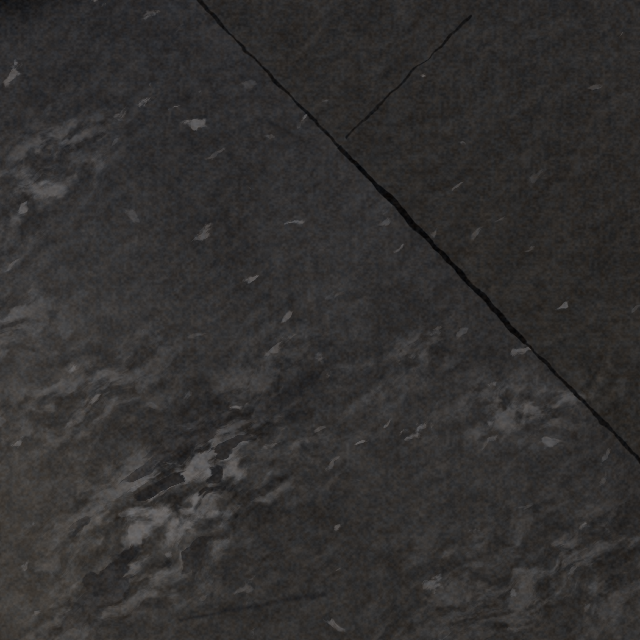
Reproduce this texture procedurally as a WebGL 1 fragment shader.

```glsl
precision highp float;
// Draws dark cleft slate slabs with thin diagonal joints, chalky scuffs and fine grain.

uniform vec2 u_resolution;

const float CLEFT_ANGLE = 0.56;
const vec3 SLATE = vec3(0.182, 0.177, 0.178);
const vec3 CHALK = vec3(0.435, 0.425, 0.425);
const vec3 PIT = vec3(0.125, 0.12, 0.122);
const vec3 JOINT = vec3(0.045, 0.043, 0.045);

float hash(vec2 p) {
  return fract(sin(dot(p, vec2(127.1, 311.7))) * 43758.5453);
}

float noise(vec2 p) {
  vec2 i = floor(p), f = fract(p);
  f = f * f * (3.0 - 2.0 * f);
  return mix(mix(hash(i), hash(i + vec2(1.0, 0.0)), f.x),
             mix(hash(i + vec2(0.0, 1.0)), hash(i + vec2(1.0, 1.0)), f.x), f.y);
}

float fbm(vec2 p) {
  float sum = 0.0, amp = 0.516;
  for (int i = 0; i < 5; i++) {
    sum += amp * noise(p);
    p = p * 2.03 + vec2(17.3, 9.1);
    amp *= 0.5;
  }
  return sum;
}

vec2 turn(vec2 p, float a) {
  float c = cos(a), s = sin(a);
  return vec2(c * p.x + s * p.y, c * p.y - s * p.x);
}

// Soft elliptical region, 1 at its centre.
float region(vec2 p, vec2 centre, vec2 radius, float angle) {
  vec2 q = turn(p - centre, angle) / radius;
  return exp(-dot(q, q));
}

float segmentDistance(vec2 p, vec2 a, vec2 b) {
  vec2 d = b - a;
  return length(p - a - d * clamp(dot(p - a, d) / dot(d, d), 0.0, 1.0));
}

// Coverage of a ragged line whose width wanders along its length.
float crack(vec2 p, vec2 a, vec2 b, float halfWidth, float blur) {
  vec2 shift = vec2(fbm(p * 45.0), fbm(p * 45.0 + 31.0)) - 0.5;
  float w = halfWidth * (0.5 + noise(p * 33.0 + 5.0));
  return 1.0 - smoothstep(w - blur, w + blur, segmentDistance(p + shift * 0.008, a, b));
}

// Small broken chips, at most one per cell.
float chips(vec2 p, float cells, float density, float seed) {
  vec2 q = p * cells, id = floor(q) + seed;
  vec2 centre = 0.3 + 0.4 * vec2(hash(id), hash(id + 7.7));
  vec2 d = turn(fract(q) - centre, 0.7 * (hash(id + 3.1) - 0.5));
  vec2 size = vec2(0.12 + 0.16 * hash(id + 1.9), 0.05 + 0.06 * hash(id + 5.3));
  float r = length(d / size) + 3.2 * (fbm(p * vec2(70.0, 130.0)) - 0.45);
  float inside = 1.0 - smoothstep(0.7, 1.0, length(d) / 0.3);
  return step(hash(id + 11.3), density) * inside * (1.0 - smoothstep(0.2, 1.1, r))
       * (0.3 + 0.7 * hash(id + 2.2));
}

void main() {
  vec2 p = gl_FragCoord.xy / u_resolution;
  float blur = max(0.0014, 0.8 / min(u_resolution.x, u_resolution.y));

  // Cleft direction, bent a little by noise
  vec2 warp = vec2(fbm(p * 11.0), fbm(p * 11.0 + 20.0)) - 0.5;
  vec2 s = turn(p + 0.06 * warp, CLEFT_ANGLE);
  float fine = fbm(s * vec2(38.0, 75.0));
  float relief = 0.5 * fbm(s * vec2(14.0, 32.0) + 3.0) + 0.5 * fine;
  float upperSlab = smoothstep(-0.01, 0.01, dot(p - vec2(0.53, 0.77), vec2(0.72, 0.69)));

  // Broad tone: cool to warm drift, paler lower left, shaded corner
  float cloud = fbm(p * 6.0 + 12.0) - 0.5;
  vec3 colour = SLATE + 0.06 * cloud * (1.0 - 0.6 * upperSlab) + 0.07 * (fine - 0.5);
  colour += vec3(0.003, 0.0, -0.007) * (upperSlab + 1.0 - 1.6 * p.y);
  colour -= 0.018 * upperSlab;
  colour += vec3(0.068, 0.062, 0.053) * region(p, vec2(0.02, 0.16), vec2(0.22, 0.3), 0.0);
  colour += 0.02 * region(p, vec2(0.0, 0.6), vec2(0.28, 0.3), 0.0);
  colour *= 1.0 - 0.6 * region(p, vec2(0.0, 1.02), vec2(0.16, 0.05), 0.2);

  // Scuffed areas
  float scar = region(p, vec2(0.28, 0.215), vec2(0.24, 0.1), 0.72);
  float worn = scar;
  worn += 0.75 * region(p, vec2(0.07, 0.72), vec2(0.11, 0.065), 0.7);
  worn += 0.55 * region(p, vec2(0.01, 0.5), vec2(0.07, 0.06), 0.4);
  worn += 0.5 * region(p, vec2(0.13, 0.38), vec2(0.13, 0.07), 0.4);
  worn += 0.6 * region(p, vec2(0.83, 0.37), vec2(0.12, 0.05), 0.25);
  worn += 0.4 * region(p, vec2(0.63, 0.43), vec2(0.08, 0.05), 0.5);
  worn += 0.4 * region(p, vec2(0.87, 0.1), vec2(0.25, 0.1), 0.2);
  float scuff = worn * smoothstep(0.47, 0.67, relief + 0.06 * worn - 0.02);
  colour += worn * (0.02 + 0.2 * (fine - 0.5));
  colour = mix(colour, CHALK, clamp(0.75 * scuff, 0.0, 0.9));

  // Scattered chips, sparse on the upper slab
  float density = mix(0.17, 0.06, upperSlab);
  float fleck = 0.0;
  for (int i = 0; i < 3; i++) {
    float k = float(i);
    fleck = max(fleck, chips(s + 0.37 * k, 9.0 + 5.0 * k, density, 19.0 * k));
  }
  colour = mix(colour, CHALK, 0.7 * fleck);

  // Flaked hollows and short splits along the cleft
  float hollow = scar * smoothstep(0.57, 0.63, fbm(s * vec2(15.0, 36.0) + 41.0));
  float gash = region(p, vec2(0.46, 0.39), vec2(0.09, 0.02), 0.62);
  hollow = max(hollow, gash * smoothstep(0.35, 0.55, fine));
  hollow = max(hollow, 0.8 * crack(p, vec2(0.28, 0.03), vec2(0.51, 0.073), 0.003, 0.004));
  hollow = max(hollow, 0.25 * crack(p, vec2(0.51, 0.073), vec2(1.0, 0.185), 0.003, 0.006));
  hollow = max(hollow, 0.6 * crack(p, vec2(0.42, 0.81), vec2(0.5, 0.765), 0.003, 0.004));
  colour = mix(colour, PIT, clamp(hollow, 0.0, 0.85));

  // Joints between slabs
  float joint = 0.8 * crack(p, vec2(0.3, 1.01), vec2(0.53, 0.77), 0.0024, blur);
  joint = max(joint, crack(p, vec2(0.53, 0.77), vec2(0.82, 0.467), 0.0042, blur));
  joint = max(joint, 0.85 * crack(p, vec2(0.82, 0.467), vec2(1.01, 0.27), 0.0024, blur));
  joint = max(joint, 0.7 * crack(p, vec2(0.54, 0.785), vec2(0.735, 0.975), 0.0016, blur));
  colour = mix(colour, JOINT, joint);

  // Fine mineral grain with a slight tint
  float grain = noise(p * 230.0) + 0.6 * noise(p * 410.0) - 0.8;
  float tint = noise(p * 170.0 + 60.0) - 0.5;
  colour += 0.05 * grain + 0.02 * tint * vec3(1.0, 0.0, -1.0);
  gl_FragColor = vec4(clamp(colour, 0.0, 1.0), 1.0);
}
```
